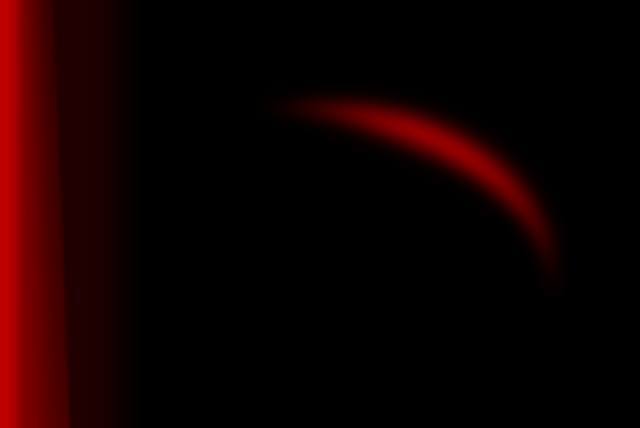
Reproduce this background procedurally as a Shadertoy shader.

```glsl
// Red light on black: a bright curtain along the left side with a slanted
// edge and a dim halo, plus a soft arc of light on the right.
// The arc is a Gaussian around an ellipse, faded by angle towards its ends.

// Lengths are in canvas heights; the layout is three units wide by two high.
const float LAYOUT_ASPECT = 1.5;
const vec3 LIGHT_COLOR = vec3(1.0, 0.0, 0.0);

// Curtain
const float CORE_LEVEL = 0.27;
const vec2 CORE_FADE = vec2(0.012, 0.065);
const float SHEET_LEVEL = 0.48;
const float SHEET_RIM_TOP = 0.20;
const float SHEET_RIM_BOTTOM = 0.27;
const float EDGE_TOP = 0.125;
const float EDGE_BOTTOM = 0.164;
const float EDGE_SOFTNESS = 0.008;
const float HALO_LEVEL = 0.125;
const vec2 HALO_FADE = vec2(0.20, 0.35);

// Arc
const vec2 ARC_CENTER = vec2(0.654, 0.326);
const vec2 ARC_RADII = vec2(0.641, 0.424);
const float ARC_LEVEL = 0.58;
const float ARC_START = -0.12;
const float ARC_PEAK_LOW = 0.90;
const float ARC_PEAK_HIGH = 1.00;
const float ARC_END = 1.70;
const float ARC_WIDTH_TIP = 0.018;
const float ARC_WIDTH_PEAK = 0.030;

// Falls smoothly from one to zero across the given range.
float fadeOut(vec2 range, float x) {
    return 1.0 - smoothstep(range.x, range.y, x);
}

float curtainLight(vec2 p) {
    float edge = mix(EDGE_BOTTOM, EDGE_TOP, p.y);
    float rim = mix(SHEET_RIM_BOTTOM, SHEET_RIM_TOP, p.y);
    float core = CORE_LEVEL * fadeOut(CORE_FADE, p.x);
    float halo = HALO_LEVEL * fadeOut(HALO_FADE, p.x);
    float sheet = mix(SHEET_LEVEL, rim, smoothstep(0.3, 1.0, p.x / edge));
    float inside = fadeOut(edge + EDGE_SOFTNESS * vec2(-1.0, 1.0), p.x);
    return core + mix(halo, sheet, inside);
}

// First-order distance to an ellipse centred on the origin.
float ellipseDistance(vec2 q, vec2 radii) {
    float k = length(q / radii);
    float slope = length(q / (radii * radii));
    return k * (k - 1.0) / max(slope, 1e-4);
}

float arcLight(vec2 p) {
    vec2 q = p - ARC_CENTER;
    vec2 unitPoint = q / ARC_RADII;
    // The offset keeps the angle defined at the centre.
    float angle = atan(unitPoint.y, unitPoint.x + 1e-5);
    float along = smoothstep(ARC_START, ARC_PEAK_LOW, angle)
                * fadeOut(vec2(ARC_PEAK_HIGH, ARC_END), angle);
    float width = mix(ARC_WIDTH_TIP, ARC_WIDTH_PEAK, along);
    float d = ellipseDistance(q, ARC_RADII) / width;
    return ARC_LEVEL * along * exp(-0.5 * d * d);
}

void mainImage(out vec4 fragColor, in vec2 fragCoord) {
    vec2 p = fragCoord / iResolution.xy * vec2(LAYOUT_ASPECT, 1.0);
    float light = curtainLight(p) + arcLight(p);
    fragColor = vec4(LIGHT_COLOR * light, 1.0);
}
```
